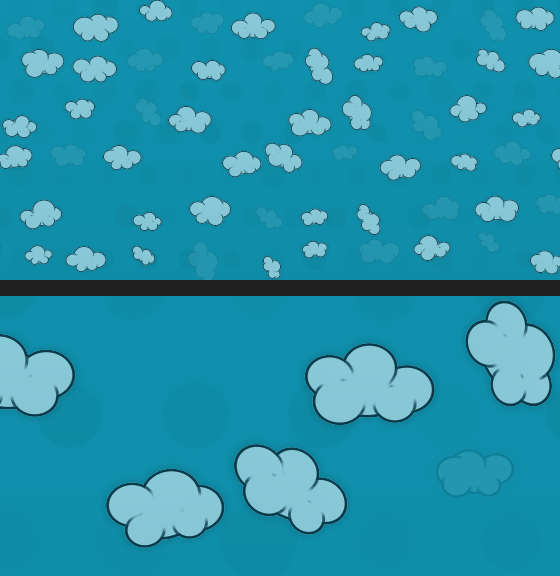
Top, the full canvas; bottom, a detail of the centre.
Write a WebGL 2 fragment shader that draws this pattern.

```glsl
#version 300 es
precision highp float;
// Scattered cartoon clouds with thin ink outlines on a teal sky of faint dots.
// Each jittered grid cell holds one cloud, a painted stack of round lobes;
// pale see-through clouds are drawn first, solid ones over them.

#define CLOUD_CELL vec2(0.2, 0.1667)
#define CLOUD_SIZE vec2(0.047, 0.083)
#define SOLID_SHARE 0.62
#define PALE_SHARE 0.34
#define PALE_ALPHA 0.17
#define INK_WIDTH 0.0032
#define DOT_CELL 0.15
#define DOT_RADIUS 0.043
#define SKY_COLOR vec3(0.06, 0.56, 0.67)
#define CLOUD_COLOR vec3(0.53, 0.78, 0.84)
#define INK_COLOR vec3(0.04, 0.23, 0.29)

uniform vec2 u_resolution;
out vec4 fragColor;

const int LOBES = 5;
const float TAU = 6.2832;

vec2 hash2(vec2 p) {
    vec3 q = fract(p.xyx * vec3(0.1031, 0.1030, 0.0973));
    q += dot(q, q.yzx + 33.33);
    return fract((q.xx + q.yz) * q.zy);
}

// Antialiased inside of a distance, and a stroke along its zero line
float cover(float d, float pixel) {
    return clamp(0.5 - d / pixel, 0.0, 1.0);
}

float stroke(float d, float pixel) {
    return cover(abs(d) - 0.5 * INK_WIDTH, pixel);
}

mat2 rotation(float angle) {
    float c = cos(angle), s = sin(angle);
    return mat2(c, -s, s, c);
}

// Teal ground with staggered, barely visible dots
vec3 sky(vec2 p, float pixel) {
    vec2 g = p / DOT_CELL;
    g.x += 0.5 * mod(floor(g.y), 2.0);
    vec2 rnd = hash2(floor(g) + 71.0);
    float radius = DOT_RADIUS * mix(0.75, 1.1, rnd.x);
    float d = length(fract(g) - 0.5) * DOT_CELL - radius;
    vec3 color = SKY_COLOR * mix(0.985, 1.015, p.y);
    return color * (1.0 - 0.035 * rnd.y * cover(d, 2.0 * pixel));
}

// Cloud at the origin: x is the outline distance, y the inner crease ink
vec2 cloud(vec2 p, float size, vec2 seed, float pixel) {
    vec2 q = p / size;
    float outline = (length(q * vec2(0.75, 1.0)) - 0.42) * size;
    float crease = 0.0;
    for (int i = 0; i < LOBES; i++) {
        vec2 rnd = hash2(seed + float(i) * 17.3);
        float angle = TAU * (float(i) + 0.5 * rnd.x) / float(LOBES);
        vec2 center = vec2(0.6, 0.3) * vec2(cos(angle), sin(angle));
        float radius = 0.34 + 0.06 * sin(angle) + 0.12 * (rnd.y - 0.5);
        float d = (length((q - center) * vec2(0.92, 1.06)) - radius) * size;
        crease = max(crease * (1.0 - cover(d, pixel)), stroke(d, pixel));
        outline = min(outline, d);
    }
    // Creases fade out away from the notches in the outline
    crease *= smoothstep(-0.2, -0.07, outline / size);
    return vec2(outline, crease);
}

// Lays the cloud of one cell over the color
vec3 paintCloud(vec3 color, vec2 p, vec2 cell, float alpha, float pixel) {
    vec2 look = hash2(cell + 13.7);
    vec2 place = hash2(cell + 41.1);
    vec2 pose = hash2(cell + 87.9);
    float size = mix(CLOUD_SIZE.x, CLOUD_SIZE.y, look.x);
    bool upright = pose.x < 0.25;
    float angle = upright ? mix(0.6, 1.2, pose.y) : 0.3 * (pose.y - 0.5);
    size *= upright ? 0.92 : 1.0;

    vec2 room = CLOUD_CELL - size * vec2(1.8, 1.4);
    vec2 q = rotation(-angle) * (p - (place - 0.5) * room);
    vec2 shape = cloud(q, size, cell * 3.0 + 5.0, pixel);

    float shadow = 0.08 * (1.0 - smoothstep(0.0, 0.012, shape.x));
    float ink = max(stroke(shape.x, pixel), 0.8 * shape.y);
    vec3 fill = CLOUD_COLOR * (1.0 + 0.015 * q.y / size);
    color *= 1.0 - shadow * alpha;
    float body = cover(shape.x - 0.5 * INK_WIDTH, pixel);
    return mix(color, mix(fill, INK_COLOR, ink), body * alpha);
}

void main() {
    float pixel = 1.0 / u_resolution.y;
    vec2 p = gl_FragCoord.xy * pixel;
    vec3 color = sky(p, pixel);

    for (int layer = 0; layer < 2; layer++) {
        for (int j = -1; j <= 1; j++) {
            float row = floor(p.y / CLOUD_CELL.y) + float(j);
            float shift = hash2(vec2(row + 9.0, 3.0)).x * CLOUD_CELL.x;
            for (int i = -1; i <= 1; i++) {
                float column = floor((p.x - shift) / CLOUD_CELL.x) + float(i);
                vec2 cell = vec2(column, row);
                // An even spread of solid, pale and empty cells
                float kind = fract(column * 0.618 + row * 0.37);
                bool solid = kind < SOLID_SHARE;
                if (solid != (layer == 1) || kind > SOLID_SHARE + PALE_SHARE) continue;
                vec2 middle = (cell + 0.5) * CLOUD_CELL + vec2(shift, 0.0);
                color = paintCloud(color, p - middle, cell, solid ? 1.0 : PALE_ALPHA, pixel);
            }
        }
    }
    fragColor = vec4(color, 1.0);
}
```
